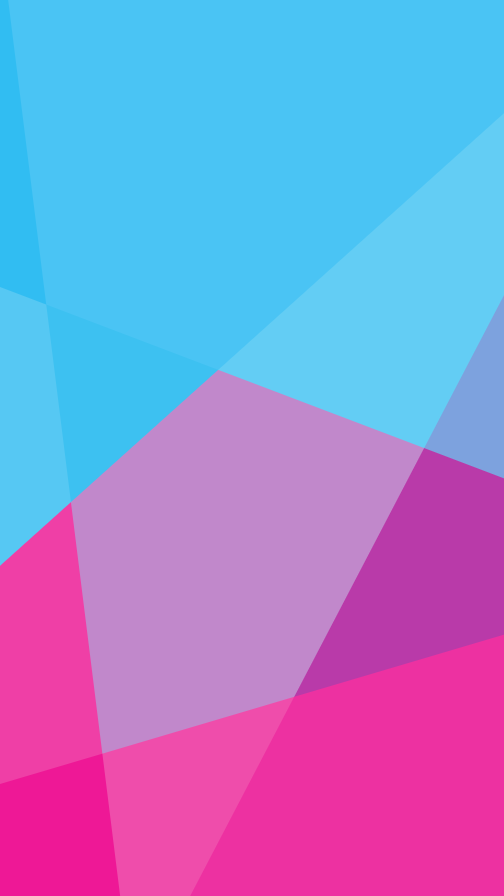
Reproduce this background procedurally as a WebGL 1 fragment shader.

```glsl
precision highp float;
// Flat geometric background: five straight cuts divide the canvas into blue, violet and pink facets.

uniform vec2 u_resolution;

// Cut end points, as fractions of the canvas
const vec2 STEEP_TOP     = vec2(0.0162, 1.0);
const vec2 STEEP_BOTTOM  = vec2(0.2384, 0.0);
const vec2 RISING_LEFT   = vec2(0.0, 0.3685);
const vec2 RISING_RIGHT  = vec2(1.0, 0.8737);
const vec2 FALLING_LEFT  = vec2(0.0, 0.6797);
const vec2 FALLING_RIGHT = vec2(1.0, 0.4661);
const vec2 SLANT_BOTTOM  = vec2(0.3773, 0.0);
const vec2 SLANT_TOP     = vec2(1.0, 0.6706);
const vec2 BASE_LEFT     = vec2(0.0, 0.125);
const vec2 BASE_RIGHT    = vec2(1.0, 0.2917);

// Facet colours
const vec3 DEEP_SKY     = vec3(0.192, 0.741, 0.949);
const vec3 SKY          = vec3(0.290, 0.769, 0.957);
const vec3 SOFT_SKY     = vec3(0.337, 0.784, 0.953);
const vec3 CYAN         = vec3(0.239, 0.757, 0.945);
const vec3 PALE_CYAN    = vec3(0.388, 0.804, 0.957);
const vec3 PERIWINKLE   = vec3(0.490, 0.637, 0.871);
const vec3 ROSE         = vec3(0.937, 0.247, 0.651);
const vec3 ORCHID       = vec3(0.757, 0.533, 0.796);
const vec3 PURPLE       = vec3(0.725, 0.227, 0.663);
const vec3 HOT_PINK     = vec3(0.933, 0.094, 0.588);
const vec3 LIGHT_PINK   = vec3(0.937, 0.302, 0.671);
const vec3 PINK         = vec3(0.929, 0.192, 0.631);

// Smooth coverage of the half-plane to the left of the direction a -> b
float leftOf(vec2 a, vec2 b) {
    vec2 along = normalize((b - a) * u_resolution);
    vec2 offset = gl_FragCoord.xy - a * u_resolution;
    return clamp(along.x * offset.y - along.y * offset.x + 0.5, 0.0, 1.0);
}

void main() {
    float rightOfSteep = leftOf(STEEP_TOP, STEEP_BOTTOM);
    float aboveRising  = leftOf(RISING_LEFT, RISING_RIGHT);
    float aboveFalling = leftOf(FALLING_LEFT, FALLING_RIGHT);
    float leftOfSlant  = leftOf(SLANT_BOTTOM, SLANT_TOP);
    float aboveBase    = leftOf(BASE_LEFT, BASE_RIGHT);

    // Blue facets over the rising cut
    vec3 upper = mix(mix(SOFT_SKY, CYAN, rightOfSteep),
                     mix(DEEP_SKY, SKY, rightOfSteep), aboveFalling);

    // Facets under the rising cut, stacked from base to right wedge
    vec3 base   = mix(HOT_PINK, mix(PINK, LIGHT_PINK, leftOfSlant), rightOfSteep);
    vec3 middle = mix(ROSE, mix(PURPLE, ORCHID, leftOfSlant), rightOfSteep);
    vec3 wedge  = mix(PERIWINKLE, PALE_CYAN, leftOfSlant);
    vec3 lower  = mix(mix(base, middle, aboveBase), wedge, aboveFalling);

    gl_FragColor = vec4(mix(lower, upper, aboveRising), 1.0);
}
```
